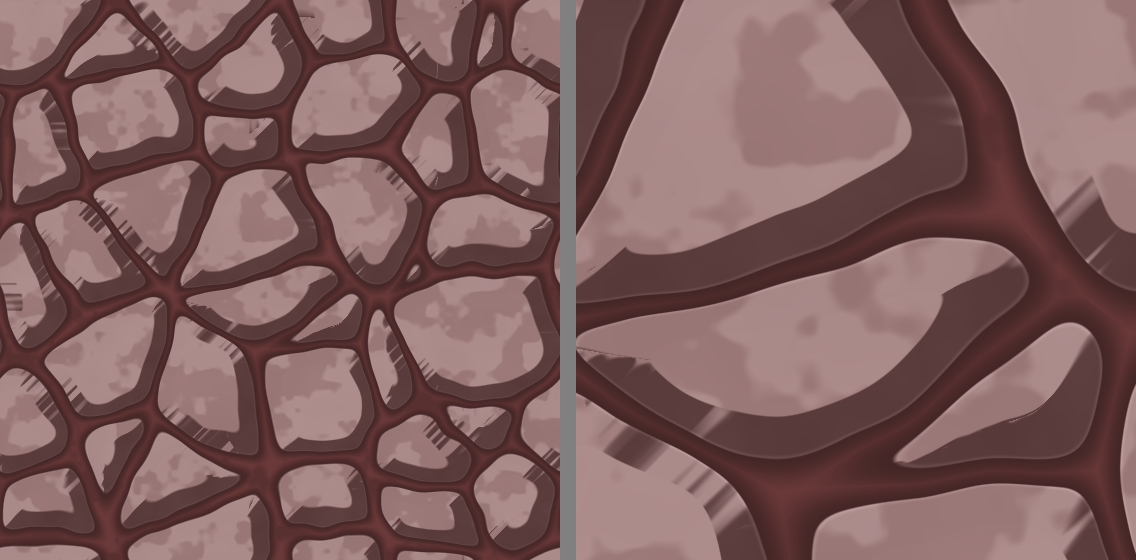
Left: the whole. Right: its middle third, enlarged.
This texture is drawn by a Shadertoy shader. Its source:

```glsl
// Tiling bed of flat mauve stones set in dark red mortar.
// A weighted Voronoi diagram with softened corners gives the stones; each has
// a bevel lit from the upper left, with streaks where light turns to shade.

const float GRID = 6.0;          // stones per side
const float JITTER = 0.9;        // scatter of the stone centres
const float SIZE_SPREAD = 0.62;  // difference between small and large stones
const float ROUNDING = 0.0095;   // softness of the corners
const float GAP = 0.0105;        // half width of the mortar joints
const float BEVEL = 0.025;       // width of the sloping rim
const float SHADOW = 0.018;      // reach of the shadow on the mortar
const float STREAKS = 150.0;     // streak cells across the canvas

const vec3 STONE_LIGHT = vec3(0.675, 0.545, 0.545);
const vec3 STONE_BLOTCH = vec3(0.595, 0.455, 0.455);
const vec3 BEVEL_DARK = vec3(0.355, 0.235, 0.235);
const vec3 MORTAR = vec3(0.415, 0.222, 0.222);
const vec3 MORTAR_DARK = vec3(0.27, 0.15, 0.15);

float hash(vec2 p) {
    return fract(sin(dot(p, vec2(127.1, 311.7))) * 43758.5453);
}

// Value noise that repeats after a whole number of cells
float noise(vec2 uv, float cells) {
    vec2 p = uv * cells;
    vec2 i = floor(p), f = fract(p);
    f = f * f * (3.0 - 2.0 * f);
    vec2 a = mod(i, cells), b = mod(i + 1.0, cells);
    return mix(mix(hash(a), hash(vec2(b.x, a.y)), f.x),
               mix(hash(vec2(a.x, b.y)), hash(b), f.x), f.y);
}

float fbm(vec2 uv, float cells) {
    return 0.55 * noise(uv, cells) + 0.29 * noise(uv + 0.37, cells * 2.0)
         + 0.16 * noise(uv + 0.71, cells * 4.0);
}

// Stone centre in xy, weight in z
vec3 seed(vec2 cell) {
    vec2 id = mod(cell, GRID);
    vec2 offset = vec2(hash(id + 11.3), hash(id + 47.9)) - 0.5;
    return vec3(cell + 0.5 + JITTER * offset, SIZE_SPREAD * hash(id + 83.1));
}

float power(vec2 q, vec3 s) {
    return dot(q - s.xy, q - s.xy) - s.z;
}

// Distance to the cell border, and the outward direction of that border
float cellBorder(vec2 uv, out vec2 normal) {
    vec2 q = uv * GRID, base = floor(q), home = base;
    float nearest = 1e5;
    for (int y = -2; y <= 2; y++)
    for (int x = -2; x <= 2; x++) {
        vec2 cell = base + vec2(x, y);
        float d = power(q, seed(cell));
        if (d < nearest) { nearest = d; home = cell; }
    }
    vec3 own = seed(home);
    float total = 0.0;
    normal = vec2(0.0);
    for (int y = -2; y <= 2; y++)
    for (int x = -2; x <= 2; x++) {
        if (x == 0 && y == 0) continue;
        vec3 other = seed(home + vec2(x, y));
        vec2 away = other.xy - own.xy;
        float span = max(length(away), 0.01);
        float edge = (power(q, other) - nearest) / (2.0 * span);
        float w = exp(-edge / (ROUNDING * GRID));
        total += w;
        normal += w * away / span;
    }
    normal = normalize(normal / total + 1e-4);
    return -ROUNDING * log(total);
}

// Thin lines running down the slope, along the axis or diagonal nearest to it
float streaks(vec2 uv, vec2 n) {
    float across = abs(n.y) > abs(n.x) ? uv.x : uv.y;
    if (abs(n.x * n.y) > 0.35) across = uv.x - sign(n.x * n.y) * uv.y;
    float fine = noise(vec2(across, 0.0), STREAKS);
    float broad = noise(vec2(across, 0.5), 36.0);
    return 0.65 * fine + 0.35 * broad;
}

void mainImage(out vec4 fragColor, in vec2 fragCoord) {
    vec2 uv = fragCoord / iResolution.xy;
    float soft = 1.0 / iResolution.y;

    // Uneven outlines and joints
    vec2 bend = vec2(noise(uv, 5.0), noise(uv + 0.43, 5.0)) - 0.5;
    vec2 chip = vec2(noise(uv, 23.0), noise(uv + 0.29, 23.0)) - 0.5;
    vec2 normal;
    float d = cellBorder(uv + 0.045 * bend + 0.012 * chip, normal);
    d -= GAP + 0.010 * (noise(uv + 0.13, 7.0) - 0.5);

    // Mottled stone face
    float mottle = fbm(uv, 22.0);
    float blotch = smoothstep(0.47, 0.58, mottle);
    vec3 face = mix(STONE_LIGHT, STONE_BLOTCH, 0.85 * blotch);
    face += 0.035 * (fbm(uv + 0.19, 12.0) - 0.5);

    // Bevel: light towards the upper left, dark towards the lower right
    float facing = dot(normal, vec2(0.7071, -0.7071));
    facing += 0.35 * (noise(uv + 0.57, 19.0) - 0.5);
    float shade = smoothstep(-0.16, 0.2, facing + 1.1 * (streaks(uv, normal) - 0.5));
    shade = mix(shade, 1.0, smoothstep(0.3, 0.6, facing));
    vec3 slope = mix(face * 0.99, BEVEL_DARK + 0.04 * (0.5 - mottle), shade);
    float rimWidth = BEVEL * (0.85 + 0.3 * noise(uv + 0.83, 17.0));
    vec3 stone = mix(slope, face, smoothstep(-soft, soft, d - rimWidth));
    stone += 0.07 * (1.0 - smoothstep(0.0, 0.0025, d));

    // Mortar with dark spots and the shadow around each stone
    float spots = smoothstep(0.48, 0.68, fbm(uv + 0.61, 26.0));
    float shadow = smoothstep(-SHADOW, 0.0, d);
    vec3 mortar = mix(MORTAR, MORTAR_DARK, max(shadow, 0.45 * spots));

    fragColor = vec4(mix(mortar, stone, smoothstep(-soft, soft, d)), 1.0);
}
```
